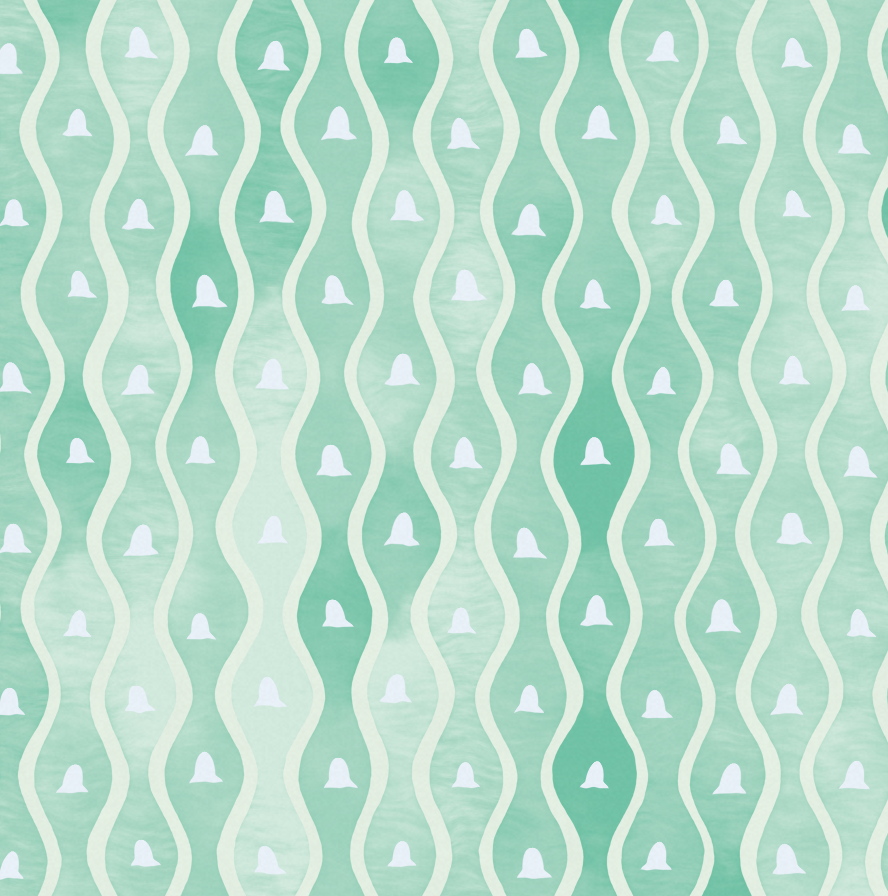
Give the GLSL for this pattern, as a Shadertoy shader.

```glsl
float hash(vec2 p) {
    return fract(sin(dot(p, vec2(127.1, 311.7))) * 43758.5453);
}

float noise(vec2 p) {
    vec2 i = floor(p), f = fract(p);
    f = f * f * (3.0 - 2.0 * f);
    return mix(mix(hash(i), hash(i + vec2(1, 0)), f.x),
               mix(hash(i + vec2(0, 1)), hash(i + vec2(1, 1)), f.x), f.y);
}

float fbm(vec2 p) {
    float sum = 0.0, amp = 0.5;
    for (int i = 0; i < 4; i++) {
        sum += amp * noise(p);
        p = p * 2.03 + 17.3;
        amp *= 0.5;
    }
    return sum;
}

// Horizontal position of the wavy gap left of a column
float gapCentre(float k, float y) {
    float side = mod(k, 2.0) * 2.0 - 1.0;
    float drift = 0.016 * (noise(vec2(k * 7.3, y * 6.0)) - 0.5);
    float wave = cos(6.28318 * (y - 0.043 + drift) / 0.18);
    float wander = 0.011 * (noise(vec2(k * 3.7 + 40.0, y * 9.0)) - 0.5);
    return 0.0104 + (k - 0.5) * 0.0727 + 0.0145 * side * wave + wander;
}

// Depth of the wash painted in one bulge
float bulgeTone(vec2 cell) {
    float column = hash(vec2(cell.x, 5.0));
    float own = hash(cell + 31.0);
    return 0.1 + 0.32 * column + 0.3 * own + 0.28 * step(0.84, own);
}

// Flared bell with a domed top, centred on the origin
float bellDistance(vec2 p, vec2 cell) {
    p /= mix(0.88, 1.12, hash(cell + 3.0));
    p.x += (hash(cell + 8.0) - 0.5) * 0.35 * p.y;
    p.y += 0.003 * (noise(vec2(p.x * 110.0, hash(cell) * 50.0)) - 0.5);
    float h = clamp(p.y / 0.032 + 0.5, 0.0, 1.0);
    float flare = p.x > 0.0 ? 0.0075 : 0.0055;
    float halfWidth = 0.0112 * sqrt(1.0 - h * h * h) + flare * smoothstep(0.3, 0.0, h);
    return max(abs(p.x) - halfWidth, abs(p.y) - 0.016);
}

void mainImage(out vec4 fragColor, in vec2 fragCoord) {
    vec2 uv = fragCoord / iResolution.y;
    float soft = max(0.8 / iResolution.y, 0.0008);

    // Nearest gap, with a separate ragged outline on each side
    float k = floor((uv.x - 0.0104) / 0.0727 + 1.0);
    float offset = uv.x - gapCentre(k, uv.y);
    float side = step(0.0, offset);
    float halfGap = 0.0035 + 0.003 * hash(vec2(k, 12.0))
                  + 0.006 * noise(vec2(k * 5.1 + side * 23.0, uv.y * 13.0))
                  + 0.0022 * (fbm(vec2(k * 9.0 + side * 11.0, uv.y * 75.0)) - 0.5);
    float gapDist = abs(offset) - halfGap;

    // Column and its staggered row of bulges
    float column = k - 1.0 + side;
    float v = (uv.y - 0.043) / 0.18 - 0.5 * mod(column, 2.0);
    float bleed = 0.5 * (fbm(uv * 30.0) - 0.47);
    float blend = smoothstep(0.25, 0.75, fract(v) + bleed);
    float tone = mix(bulgeTone(vec2(column, floor(v))),
                     bulgeTone(vec2(column, floor(v) + 1.0)), blend);

    // Watery blooms, a pale region and pigment pooled at the outline
    vec2 pale = (uv - vec2(0.3, 0.33)) / vec2(0.2, 0.27);
    tone -= 0.2 * exp(-dot(pale, pale));
    tone += 0.45 * (fbm(uv * 11.0 + column * 4.0) - 0.47);
    tone += 0.13 * exp(-max(gapDist, 0.0) / 0.0025);

    // Fine sideways brush ripples
    float bend = 0.02 * noise(uv * 25.0);
    float ripple = fbm(vec2(uv.x * 48.0 + uv.y * 30.0, (uv.y + bend) * 170.0)) - 0.47;
    tone += ripple * mix(0.12, 0.45, hash(vec2(column, 77.0)));
    tone = clamp(tone, 0.0, 1.0);

    vec3 wash = mix(vec3(0.82, 0.915, 0.865), vec3(0.63, 0.83, 0.75), smoothstep(0.0, 0.5, tone));
    wash = mix(wash, vec3(0.44, 0.76, 0.65), smoothstep(0.4, 1.0, tone));

    // Cream gaps
    vec3 cream = vec3(0.89, 0.935, 0.885) + 0.02 * (fbm(uv * 20.0) - 0.47);
    vec3 col = mix(cream, wash, smoothstep(-soft, soft, gapDist));

    // One hand-placed bell in each bulge
    vec2 cell = vec2(column, floor(v + 0.5));
    vec2 centre = vec2(0.0104 + column * 0.0727,
                       0.043 + 0.18 * (cell.y + 0.5 * mod(column, 2.0)));
    centre += (vec2(hash(cell + 51.0), hash(cell + 67.0)) - 0.5) * vec2(0.012, 0.022);
    float bell = bellDistance(uv - centre, cell);
    col = mix(vec3(0.91, 0.94, 0.97), col, smoothstep(-soft, soft, bell));

    // Paper grain
    col += 0.018 * (noise(uv * 420.0) - 0.5);
    fragColor = vec4(col, 1.0);
}
```
